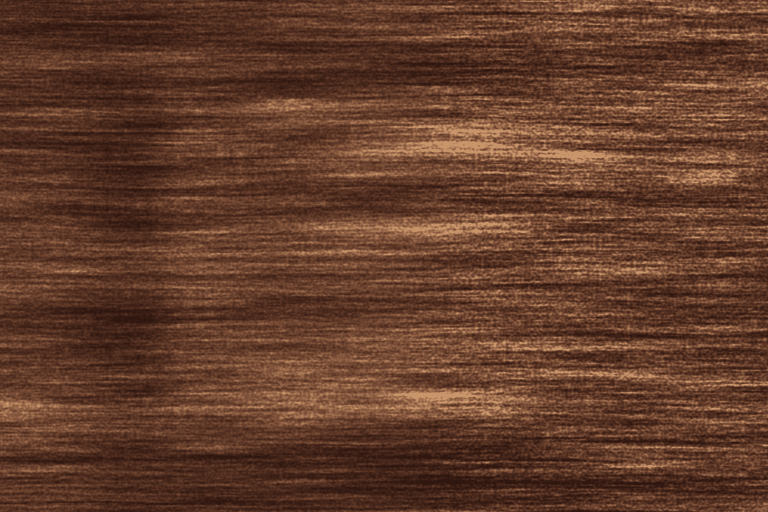
Give the GLSL for this texture, as a Shadertoy shader.

```glsl
vec2 gradientAt(vec2 cell) {
    vec3 h = fract(cell.xyx * vec3(0.1031, 0.1030, 0.0973));
    h += dot(h, h.yzx + 33.33);
    float angle = 6.2832 * fract((h.x + h.y) * h.z);
    return vec2(cos(angle), sin(angle));
}

// Gradient noise scaled to a spread of about one
float noise(vec2 p) {
    vec2 i = floor(p), f = p - i;
    vec2 u = f * f * f * (f * (f * 6.0 - 15.0) + 10.0);
    vec2 e = vec2(1.0, 0.0);
    float low = mix(dot(gradientAt(i), f), dot(gradientAt(i + e), f - e), u.x);
    float high = mix(dot(gradientAt(i + e.yx), f - e.yx), dot(gradientAt(i + 1.0), f - 1.0), u.x);
    return 4.7 * mix(low, high, u.y);
}

float softSpot(vec2 p, vec2 centre, vec2 radius) {
    vec2 d = (p - centre) / radius;
    return exp(-dot(d, d));
}

// Long straight streaks, from broad bands down to thin fibres
float streaks(vec2 p, float crispness) {
    vec2 frequency = vec2(0.55, 10.0);
    float sum = 0.0;
    for (int i = 0; i < 5; i++) {
        float k = float(i);
        float weight = (0.22 + 0.03 * k) * mix(1.0, crispness, k / 4.0);
        sum += weight * noise(p * frequency + vec2(17.3, 41.7) * (k + 1.0));
        frequency *= vec2(1.9, 2.05);
    }
    return sum;
}

// Large soft differences in brightness across the board
float sheen(vec2 uv) {
    float edge = uv.x + 0.006 * noise(uv * vec2(2.0, 14.0) + 5.0);
    float shadow = smoothstep(0.06, 0.18, edge) * (1.0 - smoothstep(0.18, 0.25, edge));
    shadow *= smoothstep(0.0, 0.25, uv.y) * (1.0 - smoothstep(0.75, 1.0, uv.y));
    float light = 0.12 - 0.95 * shadow;
    light += 0.40 * softSpot(uv, vec2(0.74, 0.70), vec2(0.28, 0.18));
    light += 0.85 * softSpot(uv, vec2(0.60, 0.71), vec2(0.34, 0.018));
    light += 0.30 * softSpot(uv, vec2(0.62, 0.24), vec2(0.38, 0.10));
    light += 0.60 * softSpot(uv, vec2(0.04, 0.22), vec2(0.11, 0.04));
    light -= 0.75 * softSpot(uv, vec2(0.55, 0.06), vec2(0.70, 0.09));
    light -= 0.55 * softSpot(uv, vec2(0.20, 1.0), vec2(0.50, 0.10));
    return light;
}

void mainImage(out vec4 fragColor, in vec2 fragCoord) {
    vec2 uv = fragCoord / iResolution.xy;
    vec2 p = fragCoord / iResolution.y;

    // Slight waviness of the fibres
    p.y += 0.0018 * noise(p * vec2(1.6, 3.0) + 9.0) + 0.0004 * noise(p * vec2(9.0, 30.0));

    float crispness = mix(0.8, 1.2, smoothstep(0.5, 0.65, uv.x));
    float tone = sheen(uv) + streaks(p, crispness);

    // Dark cracks and bright glints
    tone -= 0.7 * crispness * smoothstep(1.0, 2.0, noise(p * vec2(3.0, 95.0) + 71.0));
    tone += 0.5 * crispness * smoothstep(1.0, 2.0, noise(p * vec2(4.0, 110.0) + 133.0));

    // Short grain and crisp speckle
    tone += 0.26 * crispness * noise(p * vec2(50.0, 175.0) + 23.0);
    tone += 0.30 * crispness * noise(p * vec2(165.0, 205.0) + 57.0);

    // Exponential ramp from dark walnut to pale tan
    tone = clamp(tone, -2.3, 2.4);
    vec3 walnut = vec3(0.375, 0.225, 0.157);
    fragColor = vec4(walnut * exp(tone * vec3(0.31, 0.40, 0.41)), 1.0);
}
```
